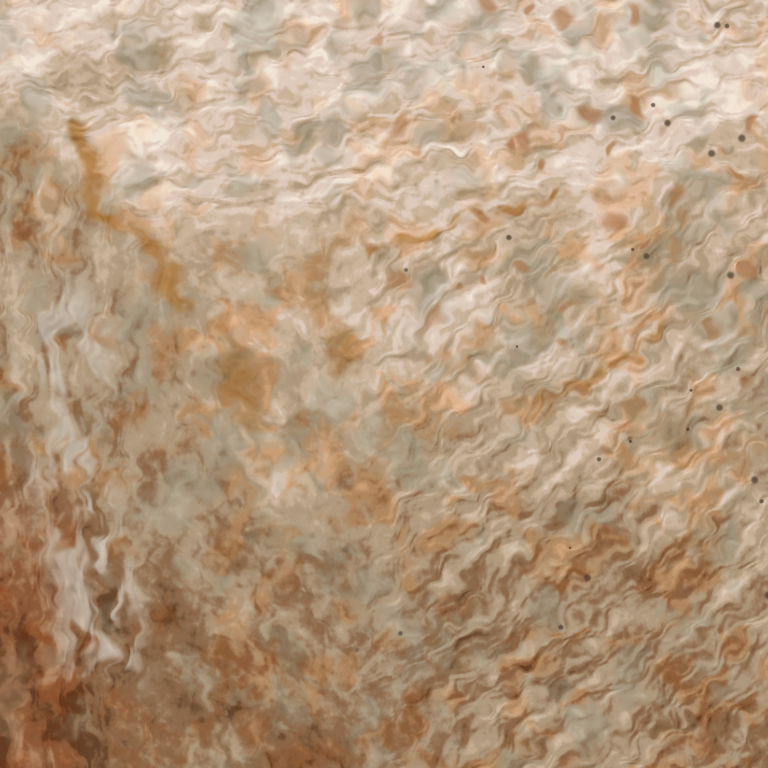
This texture is drawn by a three.js fragment shader. Its source:

```glsl
// Weathered, mottled crust: a pale upper shelf falling to warm umber below.
// Rotated, stretched fbm makes fine lit fibres whose direction changes by
// region; broken ochre veins, chalky drips, stains and pits lie on top.
varying vec2 vUv;

float hash(vec2 p) {
  return fract(sin(dot(p, vec2(127.1, 311.7))) * 43758.5453);
}

float noise(vec2 p) {
  vec2 i = floor(p), f = fract(p);
  f = f * f * (3.0 - 2.0 * f);
  return mix(mix(hash(i), hash(i + vec2(1.0, 0.0)), f.x),
             mix(hash(i + vec2(0.0, 1.0)), hash(i + vec2(1.0)), f.x), f.y);
}

float fbm(vec2 p) {
  float sum = 0.0, weight = 0.5;
  for (int i = 0; i < 3; i++) {
    sum += weight * noise(p);
    p = mat2(1.6, 1.2, -1.2, 1.6) * p + 7.3;
    weight *= 0.6;
  }
  return sum / 0.98;
}

// Noise drawn out along a direction given in radians
float fibres(vec2 p, float angle, float freq, float stretch) {
  float c = cos(angle), s = sin(angle);
  vec2 q = vec2(c * p.x + s * p.y, c * p.y - s * p.x);
  return fbm(q * freq * vec2(1.0 / stretch, 1.0));
}

// Fibres of all regions, blended by the region masks
float grainAt(vec2 p, float right, float left, float shelf) {
  float lower = mix(fibres(p, 2.1, 40.0, 1.9), fibres(p, 0.75, 54.0, 2.3), right);
  lower = mix(lower, fibres(p, 1.65, 44.0, 2.2), left);
  return mix(lower, fibres(p, 0.2, 54.0, 2.0), shelf);
}

// Soft stroke from a to b
float vein(vec2 p, vec2 a, vec2 b, float width) {
  vec2 ab = b - a;
  float t = clamp(dot(p - a, ab) / dot(ab, ab), 0.0, 1.0);
  return 1.0 - smoothstep(width * 0.2, width, length(p - a - ab * t));
}

// Randomly placed spots; chance is the share of filled cells
float spots(vec2 p, float freq, float radius, float chance) {
  vec2 q = p * freq, cell = floor(q);
  float cover = 0.0;
  for (int y = -1; y <= 1; y++) {
    for (int x = -1; x <= 1; x++) {
      vec2 id = cell + vec2(float(x), float(y));
      vec2 centre = id + vec2(hash(id + 3.1), hash(id + 8.7));
      float r = radius * (0.5 + hash(id + 5.3));
      float spot = 1.0 - smoothstep(r * 0.3, r, length(q - centre));
      cover = max(cover, spot * step(hash(id + 1.9), chance));
    }
  }
  return cover;
}

vec3 crustColour(float t) {
  vec3 c = mix(vec3(0.40, 0.28, 0.18), vec3(0.55, 0.41, 0.29), smoothstep(0.0, 0.2, t));
  c = mix(c, vec3(0.69, 0.60, 0.49), smoothstep(0.2, 0.47, t));
  c = mix(c, vec3(0.79, 0.70, 0.60), smoothstep(0.47, 0.66, t));
  c = mix(c, vec3(0.87, 0.79, 0.73), smoothstep(0.66, 0.82, t));
  return mix(c, vec3(0.95, 0.90, 0.84), smoothstep(0.82, 1.1, t));
}

void main() {
  vec2 uv = vUv;
  vec2 p = uv + 0.035 * (vec2(fbm(uv * 11.0), fbm(uv * 11.0 + 31.0)) - 0.5);
  vec2 fine = p + 0.018 * (vec2(noise(uv * 55.0), noise(uv * 55.0 + 17.0)) - 0.5);

  // Regions
  float shelfEdge = 0.68 + 0.15 * (1.0 - smoothstep(0.03, 0.26, p.x))
                  + 0.08 * smoothstep(0.6, 1.0, p.x);
  float shelf = smoothstep(-0.06, 0.08, p.y - shelfEdge);
  float right = smoothstep(0.4, 0.65, p.x + 0.1 * p.y);
  float left = (1.0 - smoothstep(0.1, 0.32, p.x)) * (1.0 - shelf);

  // Grain, lit from the upper left, and fine speckle
  float grain = grainAt(fine, right, left, shelf);
  float relief = grain - grainAt(fine + vec2(-0.003, 0.005), right, left, shelf);
  float speckle = fbm(uv * 95.0) - 0.5;
  float clouds = fbm(p * 10.0 + 12.0) - 0.5;

  // Tone
  float tone = mix(0.27, 0.56, smoothstep(0.0, 0.62, p.y)) + 0.06 * right * (1.0 - shelf);
  tone = mix(tone, 0.81, shelf) - 0.12 * left;
  tone += 0.58 * (grain - 0.5) + 0.55 * relief + 0.26 * speckle + 0.34 * clouds;
  vec3 colour = crustColour(tone);

  // Small stains, ragged at the rim
  float rust = smoothstep(0.48, 0.74, fbm(fine * 24.0 + 53.0));
  float moss = smoothstep(0.50, 0.74, fbm(fine * 21.0 + 91.0) + 0.2 * speckle);
  colour = mix(colour, colour * vec3(1.0, 0.84, 0.67), 0.75 * rust * (1.0 - 0.4 * shelf));
  colour = mix(colour, vec3(0.60, 0.58, 0.50) + 0.3 * (grain - 0.5), 0.45 * moss);
  float ember = (1.0 - smoothstep(0.02, 0.18, p.x)) * (1.0 - smoothstep(0.2, 0.46, p.y));
  colour = mix(colour, colour * vec3(1.0, 0.80, 0.67), 0.75 * ember);

  // Broken ochre veins
  float ochre = vein(fine, vec2(0.10, 0.84), vec2(0.13, 0.72), 0.016);
  ochre = max(ochre, vein(fine, vec2(0.13, 0.72), vec2(0.20, 0.67), 0.015));
  ochre = max(ochre, vein(fine, vec2(0.20, 0.67), vec2(0.24, 0.59), 0.021));
  ochre = max(ochre, 0.6 * vein(fine, vec2(0.28, 0.56), vec2(0.33, 0.45), 0.025));
  ochre = max(ochre, 0.6 * vein(fine, vec2(0.40, 0.63), vec2(0.45, 0.53), 0.035));
  ochre = max(ochre, vein(fine, vec2(0.47, 0.67), vec2(0.71, 0.74), 0.011));
  ochre = max(ochre, 0.8 * vein(fine, vec2(0.71, 0.47), vec2(0.87, 0.57), 0.012));
  ochre *= smoothstep(0.25, 0.6, fbm(uv * 36.0 + 5.0));
  colour = mix(colour, vec3(0.67, 0.47, 0.25) + 0.3 * (grain - 0.5) + 0.3 * relief, 0.85 * ochre);

  // Chalky drips, rust beads and dark pits
  float chalk = vein(p, vec2(0.08, 0.58), vec2(0.14, 0.14), 0.09);
  chalk *= smoothstep(0.50, 0.66, fibres(fine, 1.65, 34.0, 2.4));
  colour = mix(colour, vec3(0.78, 0.74, 0.69) + 0.4 * relief, 0.75 * chalk);
  float beads = spots(fine, 24.0, 0.32, 0.25) * smoothstep(0.3, 0.6, p.x) * smoothstep(0.3, 0.7, p.y);
  colour = mix(colour, vec3(0.64, 0.41, 0.23), 0.6 * beads);
  float pits = spots(uv, 30.0, 0.14, 0.06) * smoothstep(0.3, 0.6, p.x);
  colour = mix(colour, vec3(0.27, 0.21, 0.16), 0.7 * pits);

  gl_FragColor = vec4(colour, 1.0);
}
```
